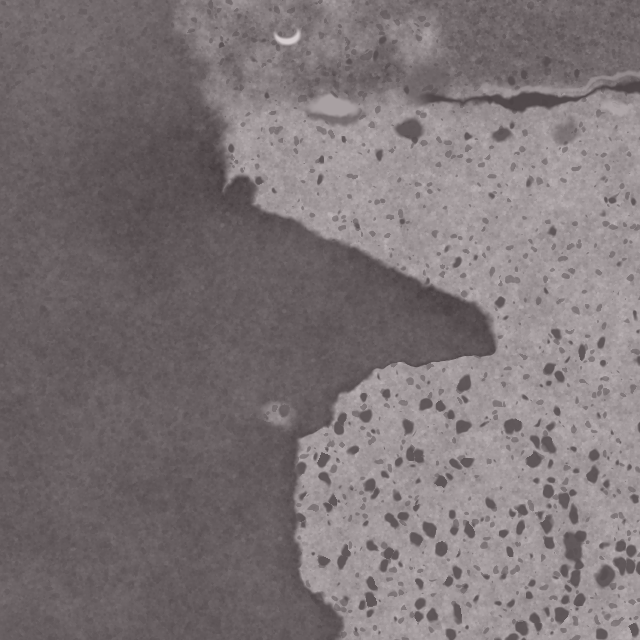
Write a three.js fragment shader that draws this texture.

```glsl
// Weathered concrete: a dark damp stain with a pointed tongue over pale, pitted stone.
varying vec2 vUv;

vec2 hash2(vec2 p) {
  vec3 q = fract(p.xyx * vec3(0.1031, 0.1030, 0.0973));
  q += dot(q, q.yzx + 33.33);
  return fract((q.xx + q.yz) * q.zy);
}

// Cellular noise: x = distance to the nearest seed, y = random id of that seed
vec2 cellular(vec2 p) {
  vec2 base = floor(p), nearest = vec2(9.0, 0.0);
  for (int j = -1; j <= 1; j++) {
    for (int i = -1; i <= 1; i++) {
      vec2 cell = base + vec2(float(i), float(j));
      float d = length(cell + 0.1 + 0.8 * hash2(cell + 40.0) - p);
      if (d < nearest.x) nearest = vec2(d, hash2(cell + 117.0).x);
    }
  }
  return nearest;
}

// Layered sines, roughly -1 to 1
float ripple(vec2 p) {
  float sum = 0.0, amp = 0.5;
  for (int i = 0; i < 5; i++) {
    p = mat2(0.8, 0.6, -0.6, 0.8) * p * 1.6 + 1.7;
    sum += amp * sin(p.x + 1.4 * sin(p.y + float(i)));
    amp *= 0.68;
  }
  return sum;
}

// Soft light and dark grains
float speckle(vec2 p) {
  vec2 c = cellular(p);
  return (2.0 * c.y - 1.0) * (1.0 - smoothstep(0.1, 0.75, c.x));
}

// Scattered spots; only ids above the cutoff are drawn
float spots(vec2 p, float cutoff, float radius) {
  vec2 c = cellular(p);
  float r = radius * smoothstep(cutoff, 1.0, c.y);
  return (1.0 - smoothstep(r - 0.08, r + 0.12, c.x)) * smoothstep(cutoff, cutoff + 0.08, c.y);
}

float blob(vec2 p, vec2 center, vec2 size, float soft) {
  return 1.0 - smoothstep(1.0 - soft, 1.0 + soft, length((p - center) / size));
}

float smoothMax(float a, float b, float k) {
  float h = max(k - abs(a - b), 0.0) / k;
  return max(a, b) + 0.25 * h * h * k;
}

// Signed distance-like field of the stain, negative inside
float stainField(vec2 p) {
  float side = 0.53 - 0.064 * smoothstep(0.03, 0.11, p.y)
    + 0.055 * smoothstep(0.315, 0.345, p.y)
    + 0.065 * smoothstep(0.36, 0.43, p.y)
    + 0.192 * smoothstep(0.418, 0.455, p.y);
  float slope = (p.y - 0.677 + 0.461 * (p.x - 0.41)) * 0.908;
  float tongue = smoothMax(p.x - side, slope, 0.05);
  float upper = p.x - mix(0.35, 0.285, smoothstep(0.74, 1.0, p.y));
  float knob = length(p - vec2(0.375, 0.695)) - 0.027;
  return min(min(tongue, upper), knob);
}

float darkTone(vec2 p, float field) {
  float v = 0.385 + 0.018 * ripple(p * 11.0);
  v += 0.05 * blob(p, vec2(0.1, 0.99), vec2(0.24, 0.14), 0.8);
  v -= 0.045 * blob(p, vec2(0.28, 0.74), vec2(0.16, 0.15), 0.8);
  v -= 0.035 * smoothstep(0.5, 0.72, p.x);
  return v - 0.045 * smoothstep(-0.05, 0.0, field);
}

float lightTone(vec2 p, vec2 q) {
  float v = 0.615 + 0.022 * ripple(p * 16.0);
  float rubble = smoothstep(0.79, 0.89, q.y);
  v = mix(v, 0.51 + 0.075 * ripple(p * 24.0), rubble);
  v -= 0.07 * blob(q, vec2(0.52, 0.89), vec2(0.12, 0.045), 0.6);
  float slab = smoothstep(0.7, 0.75, q.x + 0.5 * (q.y - 0.87)) * smoothstep(0.855, 0.88, q.y);
  return mix(v, 0.425 + 0.018 * ripple(p * 13.0), slab);
}

void main() {
  vec2 p = vUv;
  vec2 warp = vec2(ripple(p * 32.0), ripple(p.yx * 32.0 + 8.0));
  vec2 q = p + 0.006 * warp;
  float ragged = smoothstep(0.72, 0.8, p.y);
  float field = stainField(q + ragged * 0.012 * warp);
  float width = mix(0.006, 0.03, ragged);
  float pale = smoothstep(-width, width, field);
  pale = max(pale, 0.75 * blob(q, vec2(0.435, 0.352), vec2(0.022, 0.018), 0.5));
  float v = mix(darkTone(p, field), lightTone(p, q), pale);

  // Grain at three sizes
  float grain = 0.4 * speckle(q * 55.0) + 0.55 * speckle(p * 110.0) + 0.5 * speckle(p * 210.0);
  v += grain * mix(0.045, 0.075, pale);

  // Pits thicken toward the lower right; the stain has faint ones
  float low = 1.0 - smoothstep(0.3, 0.62, p.y);
  float pits = spots(q * vec2(46.0, 38.0), mix(0.88, 0.4, low), mix(0.25, 0.42, low));
  float finePits = spots(q * 85.0, 0.72, 0.42);
  v = mix(v, 0.31, pits * mix(0.2, 0.85, pale));
  v = mix(v, 0.33, finePits * mix(0.4, 0.5, pale));
  float hollows = blob(q, vec2(0.897, 0.147), vec2(0.015, 0.025), 0.2)
    + blob(q, vec2(0.943, 0.097), vec2(0.014, 0.016), 0.2)
    + blob(q, vec2(0.88, 0.217), vec2(0.009, 0.014), 0.2)
    + blob(q, vec2(0.64, 0.797), vec2(0.021, 0.018), 0.25)
    + blob(q, vec2(0.783, 0.792), vec2(0.015, 0.013), 0.3)
    + 0.6 * blob(q, vec2(0.885, 0.795), vec2(0.02, 0.018), 0.4)
    + 0.6 * blob(q, vec2(0.67, 0.868), vec2(0.034, 0.035), 0.4);
  v = mix(v, 0.32, 0.85 * min(hollows, 1.0));

  // Crack with a bright lip, pale chips and a small crescent
  float crackY = 0.842 + 0.024 * smoothstep(0.88, 0.98, p.x);
  float span = smoothstep(0.64, 0.68, p.x);
  float thick = 0.007 + 0.005 * sin(p.x * 31.0 + 1.0);
  float crack = span * (1.0 - smoothstep(thick - 0.003, thick + 0.004, abs(q.y - crackY)));
  float lip = smoothstep(0.7, 0.8, p.x) * (1.0 - smoothstep(0.001, 0.006, abs(q.y - crackY - 0.018)));
  v = mix(v, 0.62, 0.65 * lip);
  v = mix(v, 0.27, 0.9 * crack);
  v = mix(v, 0.36, 0.7 * blob(q, vec2(0.525, 0.824), vec2(0.045, 0.019), 0.25));
  v = mix(v, 0.64, blob(q, vec2(0.522, 0.834), vec2(0.04, 0.015), 0.25));
  v = mix(v, 0.68, 0.8 * blob(q, vec2(0.962, 0.833), vec2(0.02, 0.012), 0.3));
  float crescent = blob(p, vec2(0.449, 0.945), vec2(0.02, 0.015), 0.2)
    * (1.0 - blob(p, vec2(0.447, 0.954), vec2(0.018, 0.014), 0.2));
  v = mix(v, 0.82, crescent);

  // Tiny bright flecks
  v += 0.25 * spots(p * 65.0 + 5.0, 0.975, 0.2) * (1.0 - 0.6 * pale);
  gl_FragColor = vec4(v + vec3(0.018, -0.014, -0.006), 1.0);
}
```
